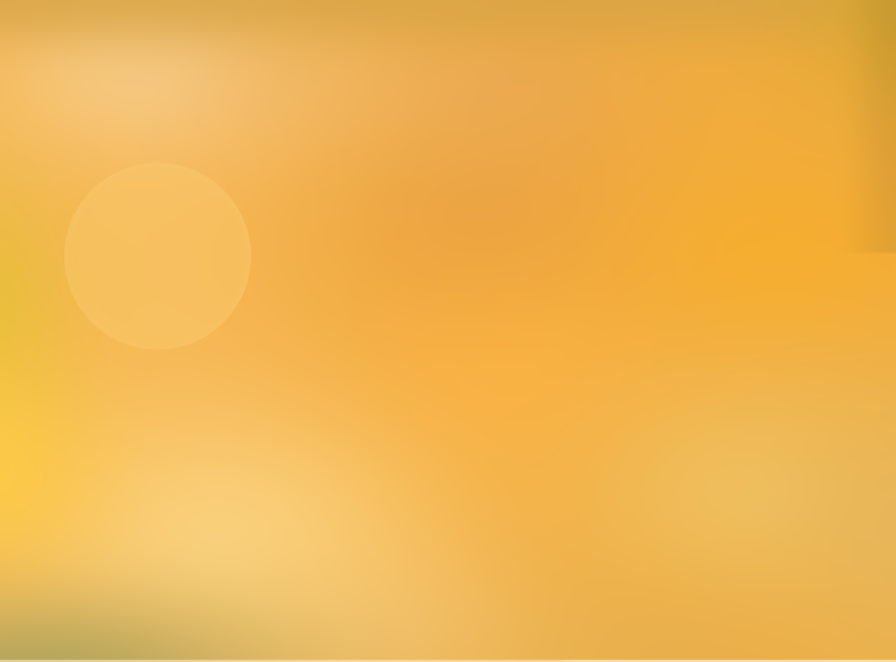
Give the GLSL for this background, as a Shadertoy shader.

```glsl
// Warm amber backdrop: broad soft glows blended over an orange base,
// with shaded borders, one faint translucent disc and a pale bottom rim.
// Each glow is an elliptical Gaussian placed in 0..1 canvas coordinates.

// Blend a tint into the base with a Gaussian falloff.
vec3 glow(vec3 base, vec2 uv, vec2 centre, vec2 radius, vec3 tint, float strength) {
    vec2 d = (uv - centre) / radius;
    return mix(base, tint, strength * exp(-dot(d, d)));
}

void mainImage(out vec4 fragColor, in vec2 fragCoord) {
    vec2 uv = fragCoord / iResolution.xy;
    vec2 p = fragCoord / iResolution.y;
    float aspect = iResolution.x / iResolution.y;
    float px = 1.0 / iResolution.y;

    // Orange base, a little lighter toward the left
    vec3 col = mix(vec3(0.965, 0.715, 0.33), vec3(0.945, 0.675, 0.24), smoothstep(0.1, 0.65, uv.x));

    // Deep orange middle and right side
    col = glow(col, uv, vec2(0.54, 0.68), vec2(0.17, 0.20), vec3(0.920, 0.635, 0.255), 0.85);
    col = glow(col, uv, vec2(0.56, 0.87), vec2(0.15, 0.13), vec3(0.920, 0.660, 0.320), 0.75);
    col = glow(col, uv, vec2(0.58, 0.42), vec2(0.18, 0.15), vec3(0.980, 0.690, 0.250), 0.85);
    col = glow(col, uv, vec2(0.87, 0.61), vec2(0.16, 0.14), vec3(0.965, 0.680, 0.175), 0.90);

    // Pale lower glows
    col = glow(col, uv, vec2(0.84, 0.25), vec2(0.19, 0.19), vec3(0.940, 0.750, 0.370), 0.95);
    col = glow(col, uv, vec2(1.02, 0.18), vec2(0.14, 0.24), vec3(0.900, 0.715, 0.360), 0.80);
    col = glow(col, uv, vec2(0.70, 0.00), vec2(0.24, 0.13), vec3(0.905, 0.685, 0.300), 0.85);
    col = glow(col, uv, vec2(0.42, 0.04), vec2(0.17, 0.14), vec3(0.945, 0.745, 0.410), 0.75);
    col = glow(col, uv, vec2(0.24, 0.19), vec2(0.24, 0.20), vec3(0.980, 0.820, 0.490), 0.95);

    // Yellow left border
    col = glow(col, uv, vec2(-0.02, 0.52), vec2(0.10, 0.22), vec3(0.905, 0.745, 0.220), 0.90);
    col = glow(col, uv, vec2(-0.02, 0.29), vec2(0.12, 0.16), vec3(0.995, 0.795, 0.270), 0.90);

    // Top left highlight and shaded top edge
    col = glow(col, uv, vec2(0.17, 0.90), vec2(0.17, 0.14), vec3(0.965, 0.800, 0.530), 0.95);
    col = glow(col, uv, vec2(0.35, 0.88), vec2(0.16, 0.12), vec3(0.940, 0.710, 0.390), 0.55);
    col = mix(col, vec3(0.840, 0.640, 0.270), 0.75 * exp(-pow((1.0 - uv.y) / 0.07, 2.0)));

    // Olive corners
    col = glow(col, uv, vec2(1.02, 0.98), vec2(0.12, 0.16), vec3(0.840, 0.655, 0.180), 0.75);
    col = glow(col, uv, vec2(0.04, -0.03), vec2(0.26, 0.12), vec3(0.680, 0.640, 0.360), 0.95);

    // Shadow along the upper right border, cut off at its lower end
    float shadow = smoothstep(0.93, 1.0, uv.x) * smoothstep(0.615, 0.621, uv.y);
    col *= 1.0 - 0.07 * shadow;

    // Translucent disc with a slightly brighter rim
    float disc = length(p - vec2(0.176 * aspect, 0.613)) - 0.141;
    float inside = smoothstep(px, -px, disc);
    float rim = exp(-pow(disc / 0.006, 2.0));
    col = mix(col, vec3(0.975, 0.785, 0.420), inside * (0.50 + 0.12 * rim));

    // Thin pale rim at the bottom, a touch brighter on the right
    float strip = 1.0 - smoothstep(0.0035 - 0.5 * px, 0.0035 + 0.5 * px, uv.y);
    col = mix(col, vec3(0.960, 0.900, 0.760), strip * mix(0.65, 0.85, smoothstep(0.62, 0.64, uv.x)));

    fragColor = vec4(col, 1.0);
}
```
